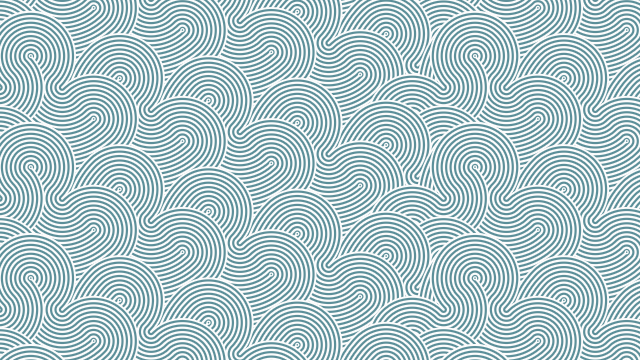
Reproduce this pattern procedurally as a Shadertoy shader.

```glsl
const vec3 PAPER = vec3(0.99);
const vec3 INK = vec3(0.36, 0.56, 0.60);
const float LOBE_SIZE = 0.1234;           // lobe radius in canvas heights
const vec2 START = vec2(1.40, 1.97);      // first notch, in lobe radii from top left
const vec2 STEP = vec2(2.0, 2.5);         // column and row spacing in lobe radii
const float DROP = 0.5;                   // each column sits lower by this
const float COLUMNS = 5.0;                // columns until the stagger restarts
const float PERIOD = 1.0 / 10.0;          // ring spacing in lobe radii
const float INK_HALF = 0.246 * PERIOD;    // half width of an inked ring
const float MARGIN = 0.18 * PERIOD;       // paper border outside each swirl
const float EYE = 0.46 * PERIOD;          // paper eye at a lobe centre
const float PUPIL = 0.16 * PERIOD;        // inked dot in the eye
const float SOFTNESS = 1.05;              // edge width in pixels
const float DIAG = 0.70710678;

float cover(float inside, float edge) {
    return clamp(inside / edge + 0.5, 0.0, 1.0);
}

// Concentric rings inside a paper border: ink amount and coverage.
vec2 rings(float r, float size, float edge) {
    float offRing = abs(fract(r / PERIOD) - 0.5) * PERIOD;
    float ink = cover(INK_HALF - offRing, edge) * step(r, size);
    return vec2(ink, cover(size + MARGIN - r, edge));
}

// Two lobes above a notch, their rings flowing into a half disc below it.
vec2 swirl(vec2 q, float tailRadius, float edge) {
    float eye = length(vec2(abs(q.x) - 1.0, q.y));
    vec2 layer = q.y > 0.0 ? rings(eye, 1.0, edge) : rings(length(q), tailRadius, edge);
    layer.x *= 1.0 - cover(EYE - eye, edge);
    layer.x = max(layer.x, cover(PUPIL - eye, edge));
    return layer;
}

// Front to back: x collects ink, y is what still shows through.
void layUnder(inout vec2 stack, vec2 layer) {
    stack.x += stack.y * layer.y * layer.x;
    stack.y *= 1.0 - layer.y;
}

void mainImage(out vec4 fragColor, in vec2 fragCoord) {
    float pixel = 1.0 / (iResolution.y * LOBE_SIZE);
    float edge = SOFTNESS * pixel;
    vec2 p = vec2(fragCoord.x, iResolution.y - fragCoord.y) * pixel - START;
    vec2 cell = floor(p / STEP);
    vec2 stack = vec2(0.0, 1.0);

    // Lower rows lie in front; within a row, left lies over right.
    for (int j = 1; j >= -2; j--) {
        for (int i = -1; i <= 2; i++) {
            vec2 id = cell + vec2(i, j);
            float column = id.x - COLUMNS * floor(id.x / COLUMNS);
            vec2 q = p - id * STEP - vec2(0.0, column * DROP);

            // A plain disc and a turned, short-tailed swirl open each group.
            if (column < 0.5) {
                vec2 m = q + vec2(2.0 * DIAG, 0.0);
                layUnder(stack, rings(length(m - vec2(0.0, 2.0 * DIAG)), 1.0, edge));
                vec2 turned = vec2(m.x - m.y, -m.x - m.y) * DIAG;
                layUnder(stack, swirl(turned, 1.0, edge));
            }
            vec2 tilted = vec2(q.x + q.y, q.x - q.y) * DIAG;
            layUnder(stack, swirl(tilted, 2.0, edge));
        }
    }
    fragColor = vec4(mix(PAPER, INK, stack.x), 1.0);
}
```
